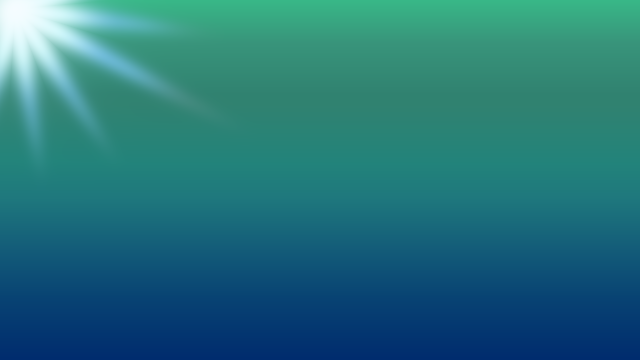
Write a WebGL 1 fragment shader that draws this background.

```glsl
precision highp float;

uniform vec2 u_resolution;

float ramp(float start, float end, float x) {
  return clamp((x - start) / (end - start), 0.0, 1.0);
}

// Vertical water gradient; depth runs from 0 at the surface to 1 at the bottom.
vec3 waterColor(float depth) {
  vec3 color = mix(vec3(0.22, 0.72, 0.53), vec3(0.22, 0.58, 0.48), ramp(0.0, 0.12, depth));
  color = mix(color, vec3(0.19, 0.51, 0.44), ramp(0.12, 0.26, depth));
  color = mix(color, vec3(0.135, 0.515, 0.48), ramp(0.29, 0.45, depth));
  color = mix(color, vec3(0.12, 0.47, 0.49), ramp(0.45, 0.55, depth));
  color = mix(color, vec3(0.08, 0.37, 0.475), ramp(0.55, 0.68, depth));
  color = mix(color, vec3(0.03, 0.26, 0.45), ramp(0.68, 0.83, depth));
  return mix(color, vec3(0.0, 0.17, 0.43), ramp(0.83, 1.0, depth));
}

// Opacity of a beam that narrows and fades toward its tip.
float beam(vec2 offset, float angle, float reach) {
  vec2 direction = vec2(cos(angle), sin(angle));
  float along = dot(offset, direction);
  float across = dot(offset, vec2(-direction.y, direction.x));
  float t = along / reach;
  float width = mix(0.036, 0.023, clamp(t, 0.0, 1.0));
  float fade = 1.0 - smoothstep(0.12, 1.02, t);
  return exp(-across * across / (width * width)) * fade * smoothstep(-0.03, 0.03, along);
}

void main() {
  vec2 point = gl_FragCoord.xy / u_resolution.y;
  float depth = 1.0 - point.y;
  vec2 offset = vec2(point.x, depth) - vec2(0.042, 0.025);
  float radius = length(offset);
  vec3 color = waterColor(depth);

  // Soft halo around the light
  color = mix(color, vec3(0.48, 0.78, 0.82), 0.45 * exp(-radius * radius / 0.04));

  // Fan of beams, the second one reaching farthest
  float light = 0.0;
  for (int i = -1; i < 5; i++) {
    float index = float(i);
    float longest = 1.0 - step(0.5, abs(index - 1.0));
    float angle = 0.125 + 0.43 * index - 0.065 * longest;
    float reach = 0.6 - 0.03 * index + 0.19 * longest;
    light = max(light, beam(offset, angle, reach));
  }
  vec3 beamColor = mix(vec3(0.78, 0.97, 0.98), vec3(0.47, 0.76, 0.92), smoothstep(0.12, 0.3, radius));
  beamColor = mix(beamColor, vec3(0.45, 0.62, 0.64), smoothstep(0.35, 0.58, radius));
  color = mix(color, beamColor, light);

  // Bright core
  color = mix(color, vec3(0.96, 0.99, 1.0), exp(-radius * radius / 0.015));
  gl_FragColor = vec4(color, 1.0);
}
```
